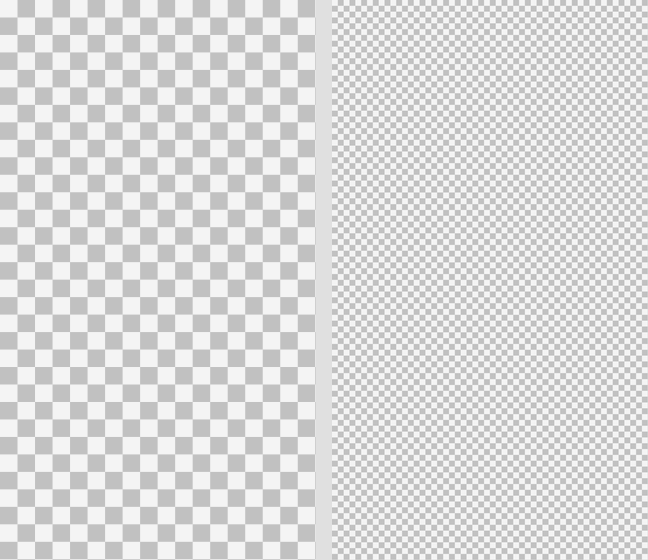
Left: one tile. Right: repeated 3 by 3.
Write a WebGL 1 fragment shader that draws this pattern.

```glsl
precision highp float;

// A flat two-tone grey checkerboard of nearly square cells.
// Each axis is an antialiased square wave; the sign of their product picks
// the tone. Even cell counts on both axes make the board tile seamlessly.

uniform vec2 u_resolution;

const vec2 CELLS = vec2(18.0, 32.0);         // cells across and down, both even
const vec2 SQUEEZE = vec2(0.0023, 0.0013);   // slight shrink away from the top left
const vec3 LIGHT = vec3(0.957);
const vec3 DARK = vec3(0.758);
const float EDGE_PIXELS = 1.0;               // width of the blended edge

// Signed distance to the nearest cell edge: positive in even cells.
vec2 signedEdgeDistance(vec2 cell) {
  return 0.5 - abs(mod(cell + 0.5, 2.0) - 1.0);
}

// Square wave from -1 to 1 with edges softened over the given width.
vec2 softSquareWave(vec2 cell, vec2 edgeWidth) {
  return clamp(2.0 * signedEdgeDistance(cell) / edgeWidth, -1.0, 1.0);
}

void main() {
  vec2 uv = gl_FragCoord.xy / u_resolution;
  vec2 fromTopLeft = vec2(uv.x, 1.0 - uv.y);

  // The squeeze leaves a sliver of the next repeat at the right and bottom.
  vec2 cell = fromTopLeft * CELLS * (1.0 + SQUEEZE);
  vec2 edgeWidth = EDGE_PIXELS * CELLS / u_resolution;
  vec2 wave = softSquareWave(cell, edgeWidth);

  // Opposite parity on the two axes gives a dark cell.
  float darkness = 0.5 - 0.5 * wave.x * wave.y;
  gl_FragColor = vec4(mix(LIGHT, DARK, darkness), 1.0);
}
```
